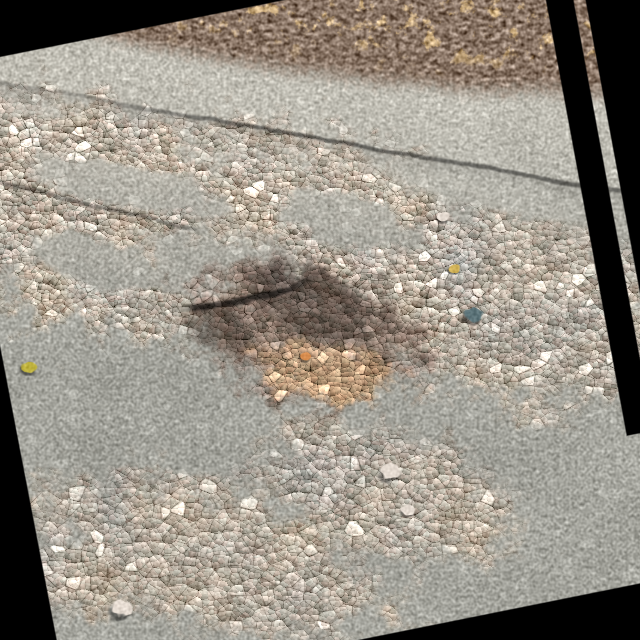
This texture is drawn by a Shadertoy shader. Its source:

```glsl
vec2 hash2(vec2 c) {
    c = vec2(dot(c, vec2(127.1, 311.7)), dot(c, vec2(269.5, 183.3)));
    return fract(sin(c) * 43758.5);
}

float corner(vec2 cell, vec2 f, vec2 o) {
    return dot(hash2(cell + o) * 2.0 - 1.0, f - o);
}

float gradientNoise(vec2 p) {
    vec2 i = floor(p), f = p - i, e = vec2(0, 1);
    vec2 w = f * f * (3.0 - 2.0 * f);
    return mix(mix(corner(i, f, e.xx), corner(i, f, e.yx), w.x),
               mix(corner(i, f, e.xy), corner(i, f, e.yy), w.x), w.y);
}

float fbm(vec2 p) {
    float sum = 0.0, amp = 1.0;
    for (int i = 0; i < 4; i++) {
        sum += amp * gradientNoise(p);
        p = mat2(1.6, 1.2, -1.2, 1.6) * p + 7.3;
        amp *= 0.6;
    }
    return sum;
}

// Stone cells: x = sunlit side, y = gap to the neighbour, zw = stone identity
vec4 pebbles(vec2 p) {
    vec2 cell = floor(p), toStone, id;
    float near = 9.0, next = 9.0;
    for (int k = 0; k < 9; k++) {
        vec2 c = cell + vec2(k % 3 - 1, k / 3 - 1);
        vec2 d = p - c - hash2(c);
        float r = length(d);
        if (r < near) { next = near; near = r; toStone = d; id = hash2(c + 31.7); }
        else next = min(next, r);
    }
    return vec4(dot(toStone, vec2(0.35, 0.94)), next - near, id);
}

// Soft ellipse (centre, radii) slanted along the road, with a ragged rim
float blob(vec2 p, float ragged, vec4 e) {
    vec2 d = p - e.xy;
    d.y += 0.2 * d.x;
    return smoothstep(1.25, 0.75, length(d / e.zw) + ragged);
}

void mainImage(out vec4 fragColor, in vec2 fragCoord) {
    vec2 uv = fragCoord / iResolution.xy;
    float px = 1.0 / iResolution.y;
    float broad = fbm(uv * 9.0 + 3.0), ragged = 0.55 * fbm(uv * 22.0);
    float fine = gradientNoise(uv * 215.0), grit = gradientNoise(uv * 110.0 + 9.0);

    // Asphalt, paler towards the far side
    vec3 col = mix(vec3(0.64, 0.64, 0.61), vec3(0.76, 0.75, 0.71), smoothstep(0.45, 0.9, uv.y));
    col += 0.05 * broad + 0.24 * fine + 0.14 * grit;

    // Worn gravel zones, broken by intact asphalt
    vec4 worn[6] = vec4[](vec4(0.18, 0.66, 0.36, 0.17), vec4(0.5, 0.6, 0.3, 0.18),
        vec4(0.79, 0.53, 0.26, 0.15), vec4(0.6, 0.23, 0.2, 0.1),
        vec4(0.32, 0.13, 0.27, 0.11), vec4(0.11, 0.1, 0.07, 0.06));
    vec4 whole[5] = vec4[](vec4(0.36, 0.575, 0.14, 0.065), vec4(0.54, 0.655, 0.1, 0.045),
        vec4(0.2, 0.71, 0.15, 0.035), vec4(0.15, 0.59, 0.11, 0.04), vec4(0.79, 0.7, 0.2, 0.03));
    float rubble = 0.0, intact = 0.0;
    for (int i = 0; i < 6; i++)
        rubble = max(rubble, (i < 2 ? 1.0 : 0.85) * blob(uv, ragged, worn[i]));
    for (int i = 0; i < 5; i++) intact = max(intact, blob(uv, ragged, whole[i]));
    float pit = blob(uv, ragged, vec4(0.48, 0.48, 0.17, 0.105));
    rubble = max(rubble * (1.0 - 0.9 * intact), pit);

    // Loose stones at two sizes, smaller with distance
    vec2 ground = uv * vec2(1.0, 1.25);
    vec4 large = pebbles(ground * (uv.y < 0.36 ? 48.0 : 60.0));
    vec4 small = pebbles(ground * 105.0 + 4.0);
    vec3 gravel = mix(vec3(0.73, 0.71, 0.65), vec3(0.81, 0.73, 0.67), small.z);
    gravel += 0.2 * (small.w + large.w - 1.0 + large.x + small.x + fine);
    gravel -= 0.22 * smoothstep(0.13, 0.0, large.y) + 0.1 * smoothstep(0.15, 0.0, small.y);
    gravel += vec3(0.05, 0.01, -0.04) * broad;
    col = mix(col, gravel, rubble * 0.88);
    col += 0.2 * step(0.93, large.z) * smoothstep(0.05, 0.25, large.y) * (0.25 + rubble);

    // Pothole: dark upper bowl, sandy lower rim, shadowed lip
    float sand = blob(uv, ragged, vec4(0.52, 0.415, 0.12, 0.045));
    col *= mix(vec3(1), mix(vec3(0.72, 0.67, 0.66), vec3(0.98, 0.87, 0.76), sand), pit);
    col *= 1.0 - 0.26 * blob(uv, ragged, vec4(0.49, 0.525, 0.1, 0.055));
    col *= 1.0 - 0.25 * blob(uv, ragged, vec4(0.34, 0.485, 0.05, 0.035));
    float lip = uv.y - 0.517 - 1.1 * pow(max(uv.x - 0.28, 0.0), 2.0) - 0.012 * broad;
    float lipSpan = smoothstep(0.27, 0.31, uv.x) * smoothstep(0.53, 0.42, uv.x);
    col *= 1.0 - 0.6 * lipSpan * smoothstep(0.009, 0.002, abs(lip));

    // Long seam across the far lane and a weaker one at left
    float seam = uv.y - 0.872 + 0.178 * uv.x - 0.006 * broad;
    col *= 1.0 - (0.12 + 0.28 * smoothstep(0.06, 0.4, uv.x)) * smoothstep(0.006, 0.001, abs(seam));
    col *= 1.0 - 0.1 * smoothstep(-0.035, 0.0, seam) * smoothstep(0.004, 0.0, seam);
    float leftSeam = abs(uv.y - 0.715 + 0.24 * uv.x - 0.01 * broad);
    col *= 1.0 - 0.3 * smoothstep(0.006, 0.001, leftSeam) * smoothstep(0.34, 0.28, uv.x);

    // Leaf litter on the verge
    float along = uv.x - 0.15;
    float verge = uv.y - 0.945 + 0.23 * along - 0.14 * along * along + 0.012 * broad;
    vec3 soil = vec3(0.53, 0.45, 0.39) + 0.3 * fine + 0.16 * grit;
    soil += 0.38 * gradientNoise(mat2(70, 55, -90, 120) * uv);
    soil += vec3(0.28, 0.24, 0.12) * smoothstep(0.1, 0.5, fbm(uv * 38.0)) * smoothstep(0.0, 0.08, verge);
    col = mix(col, soil, smoothstep(-0.02, 0.025, verge + 0.015 * grit));

    // Leaves and conspicuous stones, each with a small shadow
    vec3 pieces[8] = vec3[](vec3(0.046, 0.426, 0.012), vec3(0.71, 0.58, 0.009),
        vec3(0.74, 0.508, 0.015), vec3(0.478, 0.443, 0.009), vec3(0.693, 0.661, 0.01),
        vec3(0.61, 0.264, 0.017), vec3(0.638, 0.203, 0.011), vec3(0.19, 0.05, 0.017));
    vec3 tints[5] = vec3[](vec3(0.75, 0.7, 0.25), vec3(0.82, 0.7, 0.35),
        vec3(0.36, 0.45, 0.47), vec3(0.85, 0.56, 0.32), vec3(0.9, 0.86, 0.82));
    for (int i = 0; i < 8; i++) {
        vec2 d = (uv - pieces[i].xy) / pieces[i].z * vec2(1.0, 1.35);
        col *= 1.0 - 0.45 * smoothstep(1.2, 0.7, length(d + vec2(0.2, 0.5)) + 0.5 * grit);
        col = mix(col, tints[min(i, 4)] + 0.15 * fine, smoothstep(1.1, 0.8, length(d) + 0.5 * grit));
    }

    // Tilted black frame and the slanting gap at right
    float inside = min(0.911 + 0.2 * uv.x - uv.y, uv.x - 0.1925 * (0.46 - uv.y));
    inside = min(inside, uv.y - 0.201 * (uv.x - 0.56));
    float slant = uv.x - 0.1855 * (1.0 - uv.y);
    float gap = min(slant - 0.853, uv.y - 0.319 - 0.2 * (uv.x - 0.979));
    inside = min(inside, max(-gap, min(slant - 0.896, 0.915 - slant)));
    fragColor = vec4(clamp(col, 0.0, 1.0) * smoothstep(-px, px, inside), 1.0);
}
```
